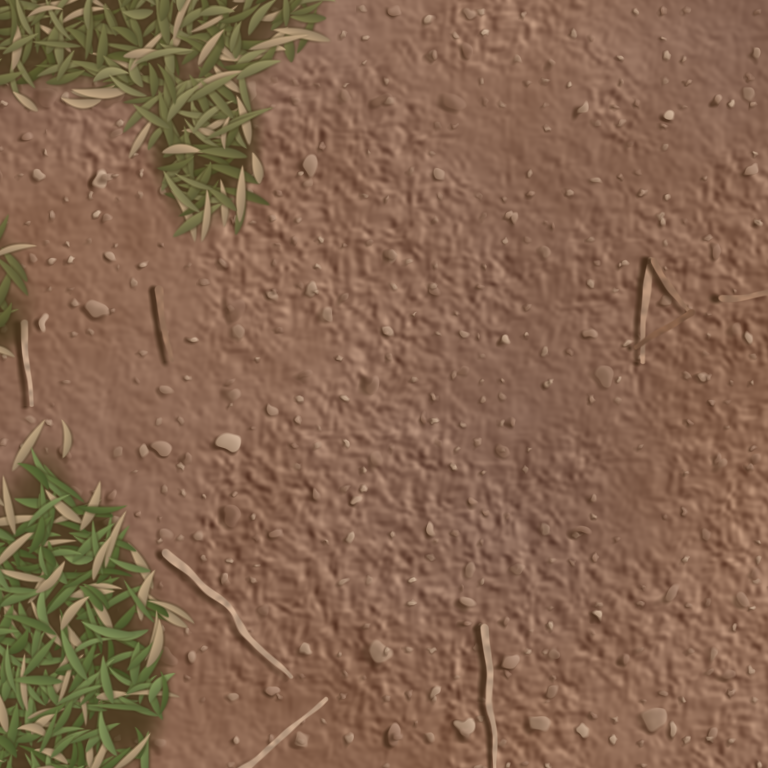
Write a Shadertoy shader that draws this texture.

```glsl
// Bare brown earth with pebbles and twigs, edged by tufts of grass on the left.

vec2 hash2(vec2 p) {
    vec3 q = fract(p.xyx * vec3(.1031, .1030, .0973));
    q += dot(q, q.yzx + 33.33);
    return fract((q.xx + q.yz) * q.zy);
}

float noise(vec2 p) {
    vec2 i = floor(p), f = fract(p);
    f = f * f * (3. - 2. * f);
    return mix(mix(hash2(i).x, hash2(i + vec2(1, 0)).x, f.x),
               mix(hash2(i + vec2(0, 1)).x, hash2(i + 1.).x, f.x), f.y);
}

float fbm(vec2 p) {
    return noise(p) * .55 + noise(p * 2.1 + 7.) * .3 + noise(p * 4.3 + 19.) * .15;
}

float crumbs(vec2 p) {
    p += .008 * vec2(noise(p * 31.), noise(p * 31. + 50.));
    return noise(p * 62.) * .6 + noise(p * 125. + 9.) * .4;
}

// Soil: broad stains plus crumbs lit from the upper right
vec3 soil(vec2 p) {
    float stain = fbm(p * 4. + 3.);
    float rough = mix(.16, .46, smoothstep(.35, .65, fbm(p * 6. + 40.)));
    float relief = crumbs(p) - crumbs(p + vec2(.0045, .0035));
    float tone = .6 + (stain - .5) * 1.3 + (fbm(p * 22.) - .5) * .6;
    vec3 col = mix(vec3(.49, .35, .27), vec3(.58, .44, .36), tone);
    col += (noise(p * 3. + 80.) - .5) * vec3(.02, -.005, -.035);
    return col + relief * rough * vec3(1., .95, .85);
}

// Pebbles in three sizes, one per grid cell, each with a shadow at lower left
vec3 pebbles(vec3 col, vec2 p) {
    for (int i = 0; i < 3; i++) {
        float scale = 11. * pow(1.75, float(i));
        vec2 q = p * scale + float(i) * 13.7;
        vec2 cell = floor(q), h = hash2(cell + 5.), k = hash2(cell + 91.);
        if (k.x > .36) continue;
        vec2 d = q - cell - .3 - .4 * h;
        d += .12 * (vec2(noise(q * 6.), noise(q * 6. + 33.)) - .5);
        float angle = k.y * 6.3, radius = mix(.08, .18, h.y);
        mat2 turn = mat2(cos(angle), sin(angle), -sin(angle), cos(angle));
        vec2 stretch = vec2(1., 1.45);
        float soft = .0025 * scale;
        float body = length(turn * d * stretch) - radius;
        float shade = length(turn * (d + vec2(.075, .045)) * stretch) - radius;
        float strength = mix(.4, 1., hash2(cell + 17.).x);
        col = mix(col, vec3(.27, .17, .1), smoothstep(soft * 2., -soft * 2., shade) * .85 * strength);
        vec3 stone = mix(vec3(.58, .44, .36), vec3(.76, .65, .55), hash2(cell + 29.).y);
        stone += dot(d, vec2(.5, .4)) / radius * .18;
        col = mix(col, stone, smoothstep(soft, -soft, body) * strength);
    }
    return col;
}

// Twigs and straws: start and end of each
vec3 twigs(vec3 col, vec2 p) {
    vec4 ends[9] = vec4[9](
        vec4(.632, .18, .645, -.02), vec4(.21, .62, .225, .53), vec4(.845, .66, .838, .53),
        vec4(.85, .66, .9, .59), vec4(.9, .59, .83, .55), vec4(.94, .61, 1.02, .615),
        vec4(.22, .28, .375, .12), vec4(.31, -.01, .42, .09), vec4(.03, .58, .04, .47));
    vec2 w = p + .012 * (vec2(noise(p * 24.), noise(p * 24. + 60.)) - .5);
    for (int i = 0; i < 9; i++) {
        vec2 a = ends[i].xy, b = ends[i].zw - a;
        float t = clamp(dot(w - a, b) / dot(b, b), 0., 1.);
        float width = .0055 * (1. - .5 * t) * mix(.7, 1.2, noise(p * 45.));
        float body = length(w - a - b * t) - width;
        float shade = length(w + vec2(.008, .002) - a - b * t) - width * 1.2;
        col = mix(col, vec3(.25, .16, .09), smoothstep(.004, -.004, shade) * .85);
        vec3 bark = mix(vec3(.47, .33, .24), vec3(.73, .6, .5), hash2(vec2(i, 4)).x);
        if (i > 5 || i == 0) bark = vec3(.73, .61, .51);
        bark *= .85 + .3 * noise(w * 110.);
        col = mix(col, bark, smoothstep(.0015, -.0015, body));
    }
    return col;
}

// How thickly grass grows at a point: above zero inside the tufts
float turf(vec2 p) {
    float top = 1. - length((p - vec2(.13, 1.02)) / vec2(.31, .18));
    float tuft = .8 - length((p - vec2(.26, .81)) / vec2(.12, .14));
    float bottom = 1. - length((p - vec2(.02, .13)) / vec2(.24, .31));
    float side = .45 - length((p - vec2(0, .61)) / vec2(.11, .2));
    return max(max(top, tuft), max(bottom, side)) + (noise(p * 16.) - .5) * .3;
}

// Grass: seven layers of bent, tapered blades, each with a dark edge
vec3 grass(vec3 col, vec2 p) {
    float cover = turf(p);
    if (p.x > .55) return col;
    col = mix(col, vec3(.27, .21, .11), smoothstep(.05, .4, cover) * .85);
    for (int n = 0; n < 63; n++) {
        float layer = float(n / 9);
        vec2 shift = layer * vec2(17.3, 9.1), q = p * 21. + shift;
        vec2 cell = floor(q) + vec2(n % 3, n / 3 % 3) - 1.;
        vec2 h = hash2(cell + 3.), k = hash2(cell + 71.), m = hash2(cell + 143.);
        vec2 mid = cell + h;
        float thick = turf((mid - shift) / 21.);
        if (thick < .02 + k.x * .4) continue;
        float angle = 1.6 + (k.y - .5) * 3.2;
        vec2 dir = vec2(cos(angle), sin(angle)), d = q - mid;
        float along = dot(d, dir) / mix(.45, .9, m.x);
        if (abs(along) > 1.) continue;
        float across = dot(d, vec2(-dir.y, dir.x)) - (m.y - .5) * .35 * (1. - along * along);
        float width = mix(.07, .14, h.x) * (1. - along * along) * (1. - .3 * along);
        float edge = abs(across) - width;
        col = mix(col, vec3(.25, .2, .1), smoothstep(.1, -.02, edge) * .5 * (1. - along * along));
        vec3 blade = mix(vec3(.32, .32, .16), vec3(.56, .53, .37), m.y * .75 + layer * .04);
        blade = mix(blade, blade * vec3(.82, 1.02, .88), step(p.y, .45) * .8);
        float dry = step(.86 - .5 * smoothstep(.35, .05, thick), hash2(cell + 211.).x);
        blade = mix(blade, vec3(.7, .59, .47), dry * .9);
        blade *= 1. + .9 * across + .12 * along;
        col = mix(col, blade, smoothstep(.04, -.04, edge) * smoothstep(1., .85, abs(along)));
    }
    return col;
}

void mainImage(out vec4 fragColor, in vec2 fragCoord) {
    vec2 p = fragCoord / iResolution.xy;
    vec3 col = grass(twigs(pebbles(soil(p), p), p), p);
    fragColor = vec4(clamp(col, 0., 1.), 1.);
}
```
